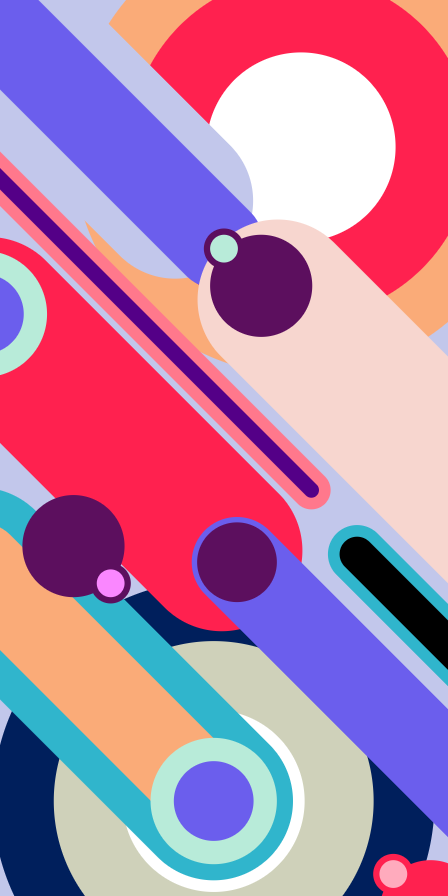
Reproduce this background procedurally as a Shadertoy shader.

```glsl
#define LAVENDER vec3(0.76, 0.78, 0.92)
#define APRICOT vec3(0.98, 0.67, 0.47)
#define RED vec3(1.00, 0.13, 0.31)
#define INDIGO vec3(0.42, 0.37, 0.93)
#define PLUM vec3(0.36, 0.06, 0.37)
#define MINT vec3(0.72, 0.92, 0.85)
#define TEAL vec3(0.19, 0.71, 0.80)
#define BLUSH vec3(0.97, 0.84, 0.81)
#define ROSE vec3(1.00, 0.47, 0.55)
#define SAGE vec3(0.81, 0.82, 0.73)
#define NAVY vec3(0.00, 0.12, 0.36)
#define OFFSCREEN 1.5

// Paints a colour over the canvas wherever the distance is negative
void paint(inout vec3 canvas, float dist, vec3 colour) {
    canvas = mix(canvas, colour, clamp(0.5 - dist * iResolution.x, 0.0, 1.0));
}

float disc(vec2 p, vec2 centre, float radius) {
    return length(p - centre) - radius;
}

// Capsule from one end along the falling diagonal; a negative run goes up left
float pill(vec2 p, vec2 end, float run, float radius) {
    vec2 axis = run * vec2(1.0, -1.0);
    vec2 q = p - end;
    float t = clamp(dot(q, axis) / dot(axis, axis), 0.0, 1.0);
    return length(q - t * axis) - radius;
}

// Large ball with a small two-tone satellite on the diagonal
void moonBall(inout vec3 canvas, vec2 p, vec2 centre, float side, vec3 body, vec3 core) {
    vec2 moon = centre + side * vec2(0.083, -0.083);
    paint(canvas, disc(p, centre, 0.114), body);
    paint(canvas, disc(p, moon, 0.045), body);
    paint(canvas, disc(p, moon, 0.031), core);
}

// Mint hub with an indigo centre
void hub(inout vec3 canvas, vec2 p, vec2 centre) {
    paint(canvas, disc(p, centre, 0.141), MINT);
    paint(canvas, disc(p, centre, 0.089), INDIGO);
}

// Three concentric discs, from the outside in
void target(inout vec3 canvas, vec2 p, vec2 centre, vec3 radii, vec3 outer, vec3 middle) {
    float d = length(p - centre);
    paint(canvas, d - radii.x, outer);
    paint(canvas, d - radii.y, middle);
    paint(canvas, d - radii.z, vec3(1.0));
}

// A pill with a narrower one inside it
void stripedPill(inout vec3 canvas, vec2 p, vec2 end, float run, vec2 radii, vec3 rim, vec3 core) {
    paint(canvas, pill(p, end, run, radii.x), rim);
    paint(canvas, pill(p, end, run, radii.y), core);
}

void mainImage(out vec4 fragColor, in vec2 fragCoord) {
    vec2 p = fragCoord / iResolution.x;
    vec3 canvas = LAVENDER;

    // Large targets
    vec2 wheel = vec2(0.477, 0.212);
    target(canvas, p, vec2(0.672, 1.672), vec3(0.510, 0.383, 0.211), APRICOT, RED);
    target(canvas, p, wheel, vec3(0.493, 0.357, 0.203), NAVY, SAGE);

    // Upper bars
    paint(canvas, pill(p, vec2(0.391, 1.552), -OFFSCREEN, 0.174), LAVENDER);
    paint(canvas, pill(p, vec2(0.487, 1.456), -OFFSCREEN, 0.101), INDIGO);
    paint(canvas, pill(p, vec2(0.620, 1.331), OFFSCREEN, 0.179), BLUSH);
    moonBall(canvas, p, vec2(0.583, 1.362), -1.0, PLUM, MINT);

    // Middle bars
    stripedPill(canvas, p, vec2(0.695, 0.906), -OFFSCREEN, vec2(0.043, 0.017), ROSE, vec3(0.33, 0.0, 0.53));
    paint(canvas, pill(p, vec2(0.495, 0.771), -0.52, 0.180), RED);
    hub(canvas, p, vec2(-0.036, 1.299));

    // Lower bars
    stripedPill(canvas, p, wheel, -0.523, vec2(0.177, 0.099), TEAL, APRICOT);
    hub(canvas, p, wheel);
    moonBall(canvas, p, vec2(0.164, 0.781), 1.0, PLUM, vec3(0.98, 0.53, 1.0));

    vec2 indigoEnd = vec2(0.529, 0.745);
    paint(canvas, pill(p, indigoEnd, OFFSCREEN, 0.101), INDIGO);
    paint(canvas, disc(p, indigoEnd, 0.089), PLUM);
    stripedPill(canvas, p, vec2(0.797, 0.763), OFFSCREEN, vec2(0.065, 0.039), TEAL, vec3(0.0));
    moonBall(canvas, p, vec2(0.961, -0.034), -1.0, RED, vec3(1.0, 0.67, 0.74));

    fragColor = vec4(canvas, 1.0);
}
```
